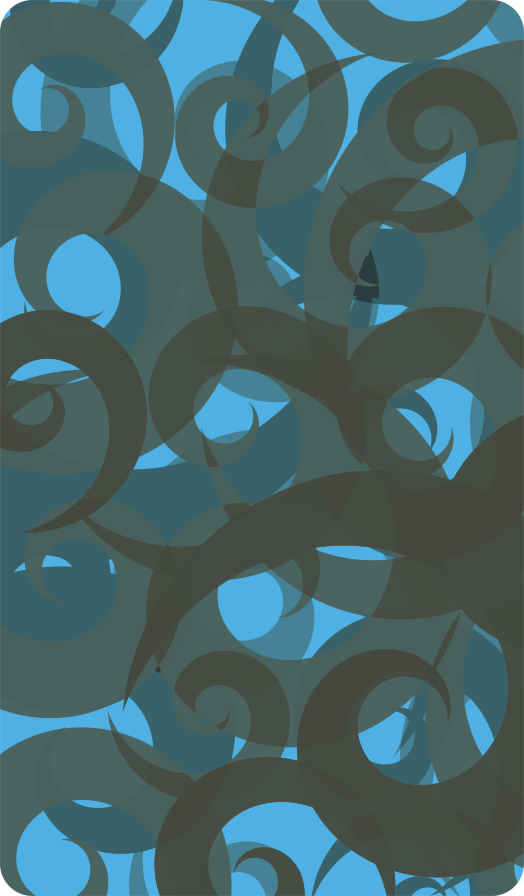
Write a WebGL 1 fragment shader that draws this pattern.

```glsl
precision highp float;

uniform vec2 u_resolution;

const float TAU = 6.2831853;

float hash(float n) {
  return fract(sin(n * 12.9898 + 4.1) * 4375.85);
}

// Signed distance to a spiral band of outer radius size, pointed at both ends
float curlDistance(vec2 p, float size) {
  float radius = length(p);
  float turn = fract(atan(p.y, p.x + 1e-6) / TAU);
  float d = 1.0;
  for (int k = 0; k < 2; k++) {
    float along = turn + float(k);
    float spine = size * exp(1.3 * (along - 1.5));
    float halfWidth = 0.42 * spine * sin(0.5 * TAU * along / 1.5);
    d = min(d, abs(radius - spine) - halfWidth);
  }
  return d;
}

// Coverage of one scattered curl, with random size, angle and handedness
float curl(vec2 p, float id, float seed) {
  float key = id + seed;
  vec2 spread = fract(vec2(0.7549, 0.5698) * id + vec2(hash(seed), hash(seed + 0.5)));
  vec2 q = p - mix(vec2(-0.15), vec2(1.15, 1.86), spread);
  float angle = TAU * hash(key + 0.21);
  q = mat2(cos(angle), sin(angle), -sin(angle), cos(angle)) * q;
  q.y *= hash(key + 0.43) < 0.5 ? -1.0 : 1.0;
  float size = 0.2 + 0.42 * pow(hash(key + 0.67), 2.0);
  float pixel = 1.0 / u_resolution.x;
  return 1.0 - smoothstep(-0.7 * pixel, 0.7 * pixel, curlDistance(q, size));
}

void main() {
  vec2 p = gl_FragCoord.xy / u_resolution.x;
  float height = u_resolution.y / u_resolution.x;

  // Count how many translucent sheets lie over this point
  float tealSheets = 0.0;
  float brownSheets = 0.0;
  for (int i = 0; i < 20; i++) {
    float id = float(i);
    float brownWeight = mod(id, 5.0) < 1.0 ? 2.0 : 1.0;
    brownSheets += brownWeight * curl(p, id, 31.0);
    if (i < 16) {
      float tealWeight = mod(id, 2.0) < 1.0 ? 2.0 : 1.0;
      tealSheets += tealWeight * curl(p, id, 77.0);
    }
  }

  // Teal sheets deepen the sky blue ground
  vec3 color = vec3(0.31, 0.69, 0.89);
  color = mix(color, vec3(0.27, 0.51, 0.59), clamp(tealSheets, 0.0, 1.0));
  color = mix(color, vec3(0.22, 0.38, 0.41), clamp(tealSheets - 1.0, 0.0, 1.0));
  color = mix(color, vec3(0.17, 0.24, 0.25), clamp(tealSheets - 4.0, 0.0, 1.0));

  // Brown sheets lie on top: grey green alone, olive where they overlap
  vec3 brown = mix(vec3(0.29, 0.38, 0.36), vec3(0.275, 0.295, 0.25),
                   clamp(brownSheets - 1.0, 0.0, 1.0));
  brown -= vec3(0.004, 0.015, 0.012) * clamp(brownSheets - 2.0, 0.0, 1.0);
  color = mix(color, brown, 0.96 * clamp(brownSheets, 0.0, 1.0));

  // White outside the rounded corners
  vec2 halfSize = 0.5 * vec2(1.0, height);
  vec2 corner = max(abs(p - halfSize) - halfSize + 0.062, 0.0);
  float edge = (length(corner) - 0.062) * u_resolution.x;
  color = mix(color, vec3(1.0), smoothstep(-0.7, 0.7, edge));

  gl_FragColor = vec4(color, 1.0);
}
```
